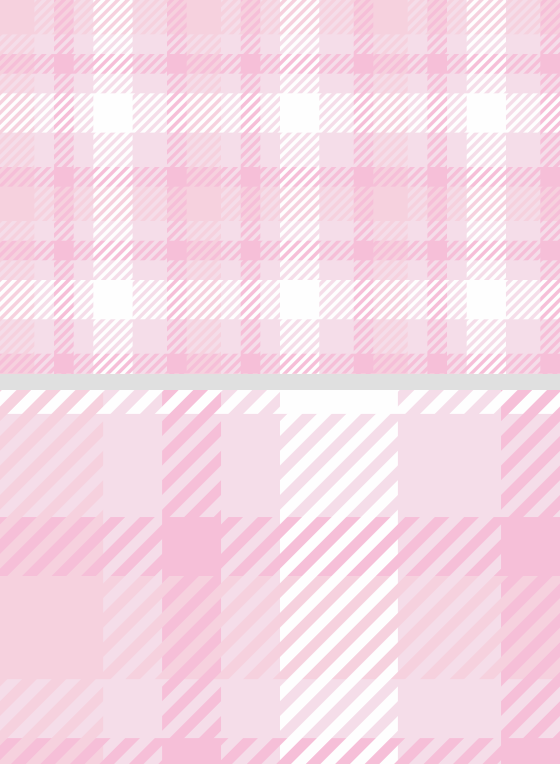
Top: the whole. Bottom: its middle third, enlarged.
This pattern is drawn by a WebGL 2 fragment shader. Its source:

```glsl
#version 300 es
precision highp float;

uniform vec2 u_resolution;
out vec4 fragColor;

const float REPEATS_ACROSS = 3.0;
const float UNITS_PER_REPEAT = 38.0;
const float TWILL_PER_REPEAT = 19.0;  // diagonal ribs in one repeat
const float WARP_SHARE = 0.5;         // part of each rib showing the warp
const float EDGE_PIXELS = 1.0;        // width of the smoothed edges

const vec3 BLUSH = vec3(0.965, 0.820, 0.872);
const vec3 PALE  = vec3(0.960, 0.868, 0.914);
const vec3 ROSE  = vec3(0.965, 0.748, 0.848);
const vec3 WHITE = vec3(0.995, 0.995, 0.995);

// The sett: band colours and their widths in units
const int BANDS = 7;
const vec3 BAND_COLOR[BANDS] = vec3[](BLUSH, PALE, ROSE, PALE, WHITE, PALE, ROSE);
const float BAND_WIDTH[BANDS] = float[](7.0, 4.0, 4.0, 4.0, 8.0, 7.0, 4.0);

// Antialiased step centred on the edge
float softStep(float edge, float x, float width) {
    return clamp((x - edge) / width + 0.5, 0.0, 1.0);
}

// Thread colour at a position along the sett, measured in repeats
vec3 settColor(float position, float pixel) {
    float unit = fract(position) * UNITS_PER_REPEAT;
    float blur = pixel * UNITS_PER_REPEAT;
    float edge = 0.0;
    vec3 color = BAND_COLOR[BANDS - 1];
    for (int i = 0; i < BANDS; i++) {
        color = mix(color, BAND_COLOR[i], softStep(edge, unit, blur));
        edge += BAND_WIDTH[i];
    }
    // Blend the last band into the first of the next repeat
    return mix(color, BAND_COLOR[0], softStep(edge, unit, blur));
}

// Rising diagonal ribs: 1 where the warp lies on top, 0 for the weft
float twillMask(vec2 p, float pixel) {
    float phase = fract((p.x + p.y) * TWILL_PER_REPEAT);
    float fromCentre = abs(phase - 0.5);
    float blur = pixel * TWILL_PER_REPEAT * sqrt(2.0);
    return 1.0 - softStep(0.5 * WARP_SHARE, fromCentre, blur);
}

void main() {
    // Repeats measured from the upper left corner
    float scale = REPEATS_ACROSS / u_resolution.x;
    vec2 p = vec2(gl_FragCoord.x, u_resolution.y - gl_FragCoord.y) * scale;
    float pixel = EDGE_PIXELS * scale;

    // Weave the vertical and horizontal threads
    vec3 warp = settColor(p.x, pixel);
    vec3 weft = settColor(p.y, pixel);
    fragColor = vec4(mix(weft, warp, twillMask(p, pixel)), 1.0);
}
```
